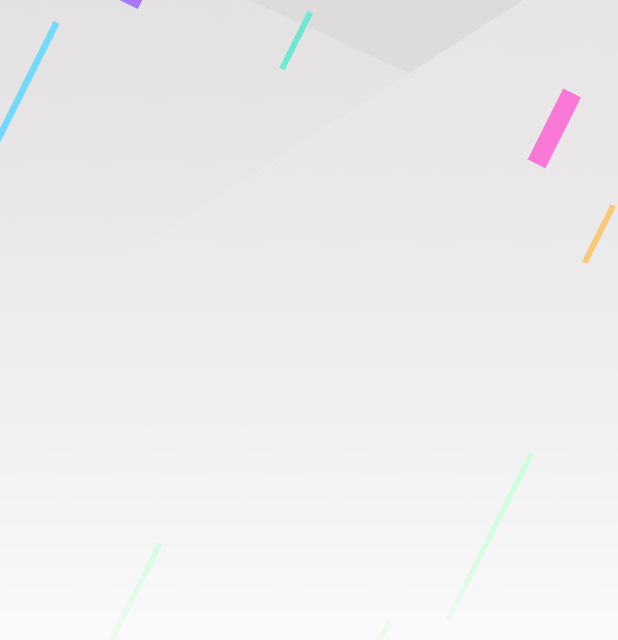
Write a WebGL 1 fragment shader that draws this background.

```glsl
precision highp float;
uniform vec2 u_resolution;

#define SLANT vec2(0.448, 0.894)
#define APEX vec2(0.6393, 0.8854)
#define RISING_SLOPE 0.643
#define FALLING_SLOPE -0.461
#define FACET_SHADE 0.012
#define WEDGE_SHADE 0.028
#define WEAVE_PERIOD 0.0075
#define WEAVE_DEPTH 0.0022
#define THIN 0.0046
#define WIDE 0.0155
#define MINT vec3(0.80, 1.0, 0.865)

float pixel;

float coverage(float distance) {
  return clamp(0.5 - distance / pixel, 0.0, 1.0);
}

// Slanted bar hanging down from the centre of its upper end
float bar(vec2 p, vec2 tip, float len, float halfWidth) {
  vec2 q = p - tip;
  float along = abs(dot(q, SLANT) + 0.5 * len) - 0.5 * len;
  float across = abs(dot(q, vec2(SLANT.y, -SLANT.x))) - halfWidth;
  return coverage(max(along, across));
}

// Coverage of the half plane above a line through the apex
float above(vec2 p, float slope) {
  vec2 q = p - APEX;
  return coverage((slope * q.x - q.y) / length(vec2(slope, 1.0)));
}

// Vertical grey ramp, warm at the top and faintly violet in the middle
vec3 backdrop(float y) {
  float grey = 0.98 - 0.125 * y + 0.045 * y * y;
  float violet = exp(-pow((y - 0.45) / 0.11, 2.0));
  vec3 warm = vec3(0.004, -0.003, -0.002) * smoothstep(0.3, 0.9, y);
  return grey + warm + violet * vec3(0.0, -0.002, 0.005);
}

// Fine diagonal ribbing, varied by slow layered sines
float weave(vec2 p) {
  float ribs = sin(6.2832 * (p.x + p.y) * 0.7071 / WEAVE_PERIOD);
  float patches = 0.7 + 0.3 * sin(41.0 * p.x + 2.0 * sin(23.0 * p.y));
  return ribs * patches * smoothstep(0.05, 0.6, p.y);
}

void main() {
  pixel = 1.0 / u_resolution.y;
  vec2 p = gl_FragCoord.xy * pixel;
  vec3 color = backdrop(p.y);

  // Folded paper facets
  float facet = above(p, RISING_SLOPE);
  float wedge = facet * above(p, FALLING_SLOPE);
  color -= FACET_SHADE * facet * smoothstep(0.53, 0.88, p.y);
  color -= WEDGE_SHADE * wedge;
  color += WEAVE_DEPTH * weave(p);

  // Bright bars
  color = mix(color, vec3(0.46, 0.85, 0.98), bar(p, vec2(0.0885, 0.965), 0.24, 0.0052));
  color = mix(color, vec3(0.43, 0.91, 0.83), bar(p, vec2(0.485, 0.981), 0.099, THIN));
  color = mix(color, vec3(0.65, 0.47, 0.98), bar(p, vec2(0.2282, 1.0464), 0.06, WIDE));
  color = mix(color, vec3(0.98, 0.47, 0.84), bar(p, vec2(0.8939, 0.8548), 0.124, WIDE));
  color = mix(color, vec3(0.98, 0.79, 0.47), bar(p, vec2(0.9583, 0.679), 0.1, THIN));

  // Mint bars dissolving toward the bottom
  float mint = bar(p, vec2(0.8307, 0.2917), 0.2905, 0.0042);
  mint = max(mint, bar(p, vec2(0.25, 0.151), 0.18, 0.0042));
  mint = max(mint, bar(p, vec2(0.608, 0.0286), 0.05, 0.0042));
  color = mix(color, MINT, mint * smoothstep(-0.15, 0.3, p.y));

  gl_FragColor = vec4(color, 1.0);
}
```
